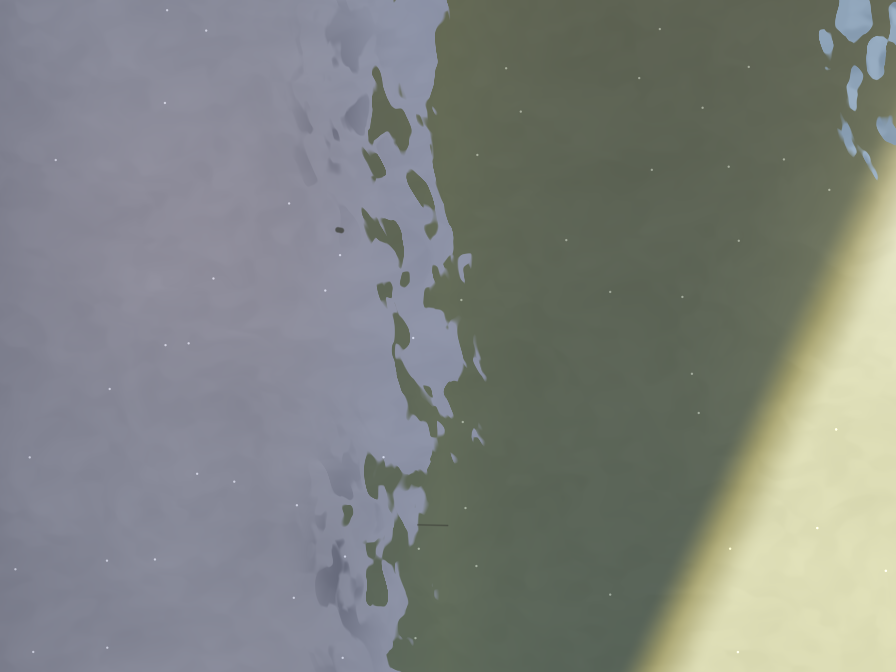
Write a Shadertoy shader that draws this texture.

```glsl
// Still water seen from above: a pale sky reflection on the left breaks up into
// ripples over deep olive shade, and a sunlit wedge lies at the lower right.
// Warped cellular noise cuts the ripple edges; layered sines make the swell.

#define BAND_X 0.618        // middle of the broken reflection edge
#define BAND_HALF 0.070     // half width of the broken edge
#define RIPPLE_SCALE vec2(40.0, 19.0)
#define SUN_FOOT vec2(0.950, 0.0)
#define SUN_NORMAL vec2(0.902, -0.431)
#define PENUMBRA 0.030
#define SWELL_GAIN 0.010
#define SPECK_GRID 15.0
#define SKY vec3(0.53, 0.54, 0.60)
#define SHADE vec3(0.365, 0.385, 0.325)
#define SUNLIT vec3(0.865, 0.865, 0.71)
#define GOLD vec3(0.65, 0.63, 0.42)

vec3 hash3(vec2 cell) {
    vec3 q = fract(cell.xyx * vec3(0.1031, 0.1030, 0.0973));
    q += dot(q, q.yxz + 33.33);
    return fract((q.xxy + q.yzz) * q.zyx);
}

// Smoothly blended random values of jittered cells, about 0.1 to 0.9
float cellNoise(vec2 p) {
    vec2 cell = floor(p), f = p - cell;
    float sum = 0.0, total = 0.0;
    for (int j = -1; j <= 1; j++)
    for (int i = -1; i <= 1; i++) {
        vec2 o = vec2(float(i), float(j));
        vec3 h = hash3(cell + o);
        vec2 r = o + 0.15 + 0.7 * h.xy - f;
        float w = exp(-7.0 * dot(r, r));
        sum += w * h.z;
        total += w;
    }
    return sum / total;
}

float layeredSines(vec2 p) {
    float sum = 0.0, amp = 0.5;
    for (int i = 0; i < 5; i++) {
        p = mat2(0.8, 0.6, -0.6, 0.8) * p * 1.55 + 1.7;
        p += 0.6 * sin(p.yx * 0.8);
        sum += amp * sin(p.x) * sin(p.y + 0.7 * sin(p.x * 0.5));
        amp *= 0.72;
    }
    return sum;
}

// Upright, slightly leaning wavelets in three sizes
float ripples(vec2 p) {
    p.x += 0.010 * sin(p.y * 17.0) + 0.004 * sin(p.y * 61.0 + p.x * 40.0);
    vec2 q = p * RIPPLE_SCALE;
    q.x += 0.35 * q.y;
    return 0.50 * cellNoise(q) + 0.32 * cellNoise(q * 0.45 + 7.3)
         + 0.18 * cellNoise(q * 2.3 + 31.7);
}

float segmentMask(vec2 p, vec2 a, vec2 b, float radius, float px) {
    vec2 ab = b - a;
    float t = clamp(dot(p - a, ab) / dot(ab, ab), 0.0, 1.0);
    return 1.0 - smoothstep(radius - px, radius + px, length(p - a - ab * t));
}

void mainImage(out vec4 fragColor, in vec2 fragCoord) {
    vec2 p = fragCoord / iResolution.y;
    float px = 1.0 / iResolution.y;
    float swell = layeredSines(p * vec2(9.0, 11.0));
    float fine = cellNoise(p * vec2(32.0, 44.0) + swell) - 0.5;
    float wavelets = ripples(p);

    // Reflected sky: dim at the far left, bluer toward the broken edge
    vec3 sky = SKY + vec3(0.012, 0.014, 0.016) * (p.y - 0.4);
    sky -= 0.045 * exp(-p.x * 9.0);
    sky += vec3(0.015, 0.030, 0.050) * smoothstep(0.38, 0.66, p.x);
    vec2 blush = (p - vec2(0.30, 0.66)) * vec2(3.0, 3.8);
    sky += vec3(0.026, 0.010, 0.004) * exp(-dot(blush, blush));
    sky += SWELL_GAIN * (1.4 * swell + 1.6 * fine);

    // Deep shade: olive above, cooler below, warmed beside the sunlight
    float sunDist = dot(p - SUN_FOOT, SUN_NORMAL);
    vec3 shade = SHADE + vec3(-0.022, 0.004, 0.022) * (1.0 - p.y);
    shade += vec3(0.035, 0.035, 0.01) * exp(-abs(p.x - 0.66) * 9.0);
    shade += vec3(0.11, 0.10, 0.055) * exp(min(sunDist, 0.0) * 11.0)
           * smoothstep(0.1, 0.8, p.y);
    shade += SWELL_GAIN * (0.7 * swell + fine);

    // Broken edge of the reflection, with faint ripples on its sky side
    float bandX = BAND_X + 0.014 * sin(p.y * 8.0 - 2.6) + 0.006 * sin(p.y * 23.0);
    float across = (p.x - bandX) / BAND_HALF;
    float level = wavelets - 0.50 - 0.17 * across - 0.06 * across * abs(across);
    float reflection = smoothstep(-0.025, 0.025, level);
    vec2 faintPos = (p - vec2(0.50, 0.84)) * vec2(20.0, 8.0);
    vec2 faintLow = (p - vec2(0.51, 0.16)) * vec2(24.0, 7.0);
    float faint = exp(-dot(faintPos, faintPos)) + exp(-dot(faintLow, faintLow));
    sky -= 0.12 * faint * smoothstep(0.50, 0.62, wavelets);
    vec3 col = mix(shade, sky, reflection);

    // Sunlit wedge with a golden penumbra and a bright right end
    vec3 sun = mix(GOLD, SUNLIT, smoothstep(0.0, 0.085, sunDist));
    sun += vec3(0.06, 0.06, 0.10) * smoothstep(1.18, 1.34, p.x) * smoothstep(0.3, 0.8, p.y);
    sun += SWELL_GAIN * (1.5 * swell + 2.0 * fine);
    col = mix(col, sun, smoothstep(-PENUMBRA, PENUMBRA, sunDist));

    // Blue sky glints in the upper right corner
    float cover = smoothstep(1.16, 1.30, p.x - 0.10 * (1.0 - p.y))
                * smoothstep(0.58, 0.98, p.y);
    float glint = smoothstep(-0.02, 0.03, wavelets - mix(0.78, 0.47, cover));
    glint *= smoothstep(0.0, 0.12, cover);
    col = mix(col, vec3(0.57, 0.66, 0.76) + 0.15 * fine, glint * 0.9);

    // Sparse floating specks, one drifting fleck and a thin twig
    vec2 cell = floor(p * SPECK_GRID);
    vec3 h = hash3(cell + 91.0);
    float speckDist = length(p - (cell + 0.2 + 0.6 * h.xy) / SPECK_GRID);
    float speck = 1.0 - smoothstep(0.0006, 0.0012 + px, speckDist);
    col += 0.28 * speck * step(0.84, h.z);
    float fleck = segmentMask(p, vec2(0.503, 0.658), vec2(0.508, 0.657), 0.004, px);
    float twig = segmentMask(p, vec2(0.622, 0.219), vec2(0.666, 0.218), 0.0010, px);
    col = mix(col, vec3(0.25, 0.26, 0.23), max(fleck * 0.8, twig * 0.75));

    fragColor = vec4(clamp(col, 0.0, 1.0), 1.0);
}
```
